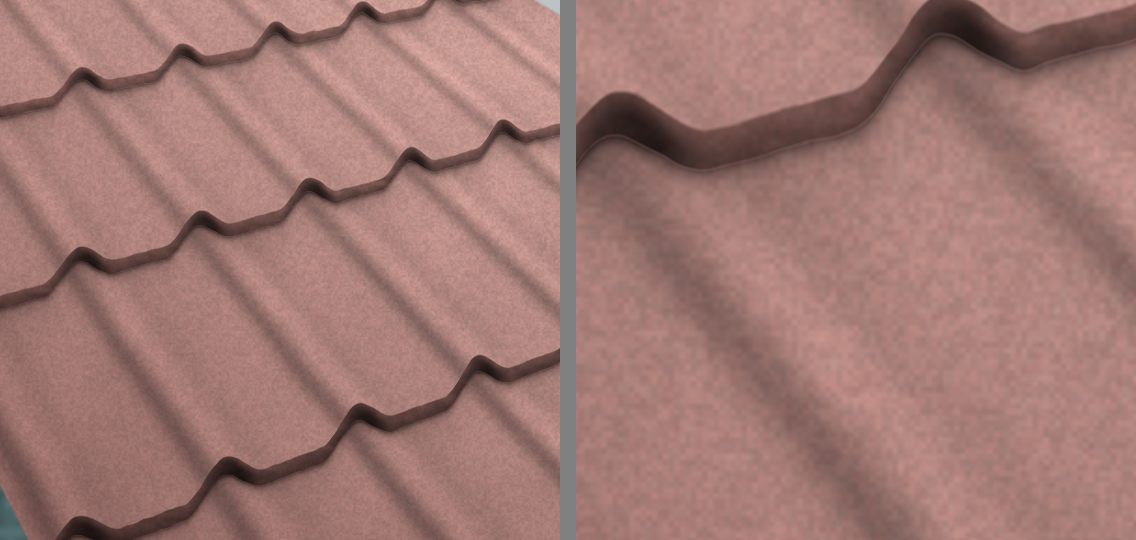
Left: the whole. Right: its middle third, enlarged.
This texture is drawn by a Shadertoy shader. Its source:

```glsl
// Overlapping courses of granule-coated roof tiles, seen in perspective.
// A projective grid gives each point a column (u) and course (v); ridges are
// shaded along u, and a scalloped lip with its shadow closes every course.

// Grid to canvas: (u, v, 1) -> (x, y, w), with y down and the width as unit.
const mat3 GRID = mat3(0.1923, -0.0391, 0.039,
                       0.1655, 0.2083, -0.128,
                       0.1432, 0.1263, 1.0);

float hash(vec2 p) {
    vec3 q = fract(p.xyx * vec3(0.1031, 0.1030, 0.0973));
    q += dot(q, q.yzx + 33.33);
    return fract((q.x + q.y) * q.z);
}

float noise(vec2 p) {
    vec2 i = floor(p), f = fract(p);
    f *= f * (3.0 - 2.0 * f);
    return mix(mix(hash(i), hash(i + vec2(1, 0)), f.x),
               mix(hash(i + vec2(0, 1)), hash(i + vec2(1, 1)), f.x), f.y);
}

float bell(float x, float width) {
    x /= width;
    return exp(-x * x);
}

// Signed distance to the nearest ridge crest, in columns.
float fromCrest(float u) {
    return fract(u + 0.5) - 0.5;
}

// Hanging depth of the scallop between two crests.
float scallop(float u) {
    float s = fract(u);
    return smoothstep(0.0, 0.3, s) * smoothstep(0.0, 0.28, 1.0 - s) * (0.87 + 0.2 * s);
}

vec3 tileSurface(vec2 p, vec3 light) {
    vec3 g = inverse(GRID) * vec3(p, 1.0);
    vec2 uv = g.xy / g.z;
    float s = fromCrest(uv.x + 0.02 * (noise(uv * vec2(2.0, 5.0)) - 0.5));
    float strength = mix(0.17, 0.27, smoothstep(0.1, 0.8, p.y));
    float shade = 1.0 - strength * bell(fromCrest(s + 0.15), 0.085)
                + 0.06 * bell(s - 0.03, 0.09)
                - 0.05 * bell(s - 0.2, 0.1);
    return light * shade * (0.97 + 0.06 * noise(p * 9.0));
}

void mainImage(out vec4 fragColor, in vec2 fragCoord) {
    vec2 p = vec2(fragCoord.x, iResolution.y - fragCoord.y) / iResolution.x;
    float soft = max(1.0 / iResolution.x, 0.0018);

    // Light falls off from the upper right to the lower left
    float lit = clamp(0.7 + 0.45 * p.x - 0.75 * p.y, 0.0, 1.0);
    vec3 light = mix(vec3(0.575, 0.41, 0.39), vec3(0.79, 0.61, 0.58), lit);
    vec3 color = tileSurface(p, light);

    // Lips of the courses, far to near
    for (int i = 0; i < 3; i++) {
        float v = float(i);
        float u = (p.x * (1.0 + GRID[1].z * v) - GRID[1].x * v - GRID[2].x)
                / (GRID[0].x - GRID[0].z * p.x);
        vec3 q = GRID * vec3(u, v, 1.0);
        float s = fromCrest(u);
        float drop = p.y - (q.y - 0.006 + 0.038 * scallop(u)) / q.z;
        drop += 0.0025 * (noise(p * 70.0) - 0.5);
        float thick = (0.0205 + 0.004 * bell(s - 0.12, 0.12)) / q.z;

        // Contact shadow and wider dimming below the lip
        float below = max(drop - thick, 0.0);
        float shadow = 0.42 * exp(-below / 0.006) + 0.13 * exp(-below / 0.03);
        shadow *= 1.0 + 0.5 * bell(s - 0.04, 0.14);
        color *= 1.0 - shadow * smoothstep(-soft, soft, drop - thick);

        // Lip face, darkest in the hollow beside each crest
        float along = clamp(drop / thick, 0.0, 1.0);
        float hollow = bell(s - 0.11, 0.12);
        vec3 face = light * vec3(0.70, 0.65, 0.64) * (1.0 - 0.09 * v);
        face *= (1.0 - 0.3 * along) * (1.0 - 0.55 * hollow * smoothstep(0.0, 0.6, along));
        face *= 1.0 - 0.2 * bell(s, 0.15);
        face *= 0.9 + 0.2 * noise(p * vec2(60.0, 110.0));
        float mask = smoothstep(-soft, soft, drop) - smoothstep(-soft, soft, drop - thick);
        color = mix(color, face, mask);
    }

    // Mineral granules at two sizes
    float grain = 0.6 * noise(p * 300.0) + 0.4 * noise(p * 150.0 + 17.0) - 0.5;
    color *= 1.0 + 0.17 * grain;
    color += 0.02 * (noise(p * 210.0 + 41.0) - 0.5) * vec3(1.0, -0.4, -0.6);

    // Backdrop past the lower left and upper right corners of the roof
    float lower = (p.y - 0.866) * 0.52 - p.x;
    vec3 teal = vec3(0.29, 0.39, 0.40) * (0.85 + 0.3 * noise(p * 60.0));
    color = mix(color, teal, smoothstep(-0.003, 0.003, lower));
    float upper = (p.x - 0.955) * 0.6 - p.y;
    color = mix(color, vec3(0.74, 0.76, 0.77), smoothstep(-0.004, 0.004, upper));

    fragColor = vec4(clamp(color, 0.0, 1.0), 1.0);
}
```
